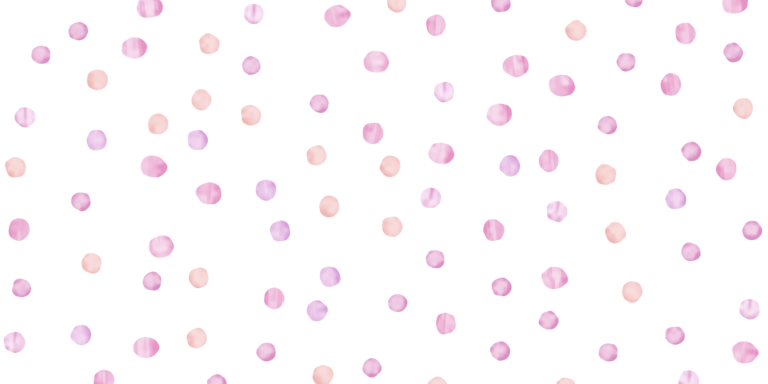
Give the GLSL for this pattern, as a Shadertoy shader.

```glsl
// Scattered watercolour dots in blush, mauve and lilac on white paper

const vec3 PAPER = vec3(1.0);
const float CELL = 0.154;   // grid spacing, in canvas heights
const float JITTER = 0.52;  // share of a cell a dot may wander

struct Dab {
    vec2 radius;     // half size, in canvas heights
    vec3 wash;       // thin paint
    vec3 pigment;    // pooled paint
    vec2 poolDir;    // side where the pigment gathers
    float rim;       // darkness of the outline
    float bands;     // strength of vertical brush bands
    float streak;    // strength of the central streak
};

float hash(vec2 p) {
    return fract(sin(dot(p, vec2(127.1, 311.7))) * 43758.5453);
}

float noise(vec2 p) {
    vec2 i = floor(p), f = fract(p);
    f = f * f * (3.0 - 2.0 * f);
    return mix(mix(hash(i), hash(i + vec2(1, 0)), f.x),
               mix(hash(i + vec2(0, 1)), hash(i + vec2(1, 1)), f.x), f.y);
}

vec2 rotate(vec2 p, float a) {
    float c = cos(a), s = sin(a);
    return vec2(c * p.x - s * p.y, s * p.x + c * p.y);
}

// Choose one of six paint dabs from a random value
Dab pickDab(float pick) {
    if (pick < 0.27)  // peach
        return Dab(vec2(0.0265, 0.0272), vec3(0.97, 0.85, 0.85), vec3(0.94, 0.72, 0.71),
                   vec2(-0.7, -0.5), 0.25, 0.0, 0.0);
    if (pick < 0.57)  // small mauve
        return Dab(vec2(0.0250, 0.0242), vec3(0.94, 0.79, 0.89), vec3(0.86, 0.57, 0.77),
                   vec2(0.4, -0.5), 0.55, 0.0, 0.0);
    if (pick < 0.69)  // broad pink
        return Dab(vec2(0.0335, 0.0285), vec3(0.96, 0.83, 0.91), vec3(0.90, 0.58, 0.77),
                   vec2(0.95, 0.1), 0.12, 0.35, 0.0);
    if (pick < 0.81)  // upright pink
        return Dab(vec2(0.0265, 0.0290), vec3(0.95, 0.79, 0.89), vec3(0.90, 0.59, 0.77),
                   vec2(-0.9, -0.1), 0.12, 0.40, 0.0);
    if (pick < 0.90)  // lilac
        return Dab(vec2(0.0265, 0.0272), vec3(0.94, 0.82, 0.93), vec3(0.85, 0.63, 0.85),
                   vec2(0.8, 0.3), 0.25, 0.15, 0.0);
    // pale with a central streak
    return Dab(vec2(0.0270, 0.0268), vec3(0.97, 0.88, 0.95), vec3(0.88, 0.64, 0.82),
               vec2(-0.3, -0.6), 0.15, 0.10, 0.75);
}

// Paint colour inside a dab; q is 1 long at the edge
vec3 paint(Dab d, vec2 q, float seed) {
    float grain = noise(q * 2.2 + seed);
    float pool = smoothstep(0.0, 0.95, dot(q, d.poolDir) + 0.4 * (grain - 0.5));
    float rim = d.rim * smoothstep(0.45, 1.0, length(q)) * (0.5 + grain);
    float bands = d.bands * smoothstep(0.35, 0.8, noise(vec2(q.x * 4.5, q.y * 0.6) + seed));
    float streak = d.streak * exp(-30.0 * q.x * q.x) * smoothstep(-0.6, 0.5, q.y);
    float amount = 0.75 * pool + rim + bands + streak + 0.3 * (grain - 0.5);
    return mix(d.wash, d.pigment, clamp(amount, -0.25, 1.0));
}

// Lay one dab over the colour below it
vec3 layDab(vec3 below, vec2 p, Dab d, float seed, float soft) {
    vec2 q = rotate(p, 0.5 * (hash(vec2(seed, 3.7)) - 0.5)) / d.radius;
    float wobble = 0.16 * (noise(normalize(q + 1e-4) * 1.6 + seed) - 0.5);
    float dist = (length(q) - 1.0 - wobble) * min(d.radius.x, d.radius.y);
    return mix(below, paint(d, q, seed), 1.0 - smoothstep(-soft, soft, dist));
}

// Dot centre: a grid with staggered columns and random offsets
vec2 dabCentre(vec2 id) {
    vec2 shift = vec2(hash(id), hash(id + 41.3)) - 0.5;
    return (id + 0.5 + vec2(0.0, 0.5 * mod(id.x, 2.0)) + JITTER * shift) * CELL;
}

void mainImage(out vec4 fragColor, in vec2 fragCoord) {
    vec2 p = fragCoord / iResolution.y;
    float soft = max(0.0022, 0.8 / iResolution.y);
    vec2 home = floor(p / CELL);
    vec3 col = PAPER;

    // Visit every cell whose dot could reach this point
    for (int y = -2; y <= 1; y++) {
        for (int x = -1; x <= 1; x++) {
            vec2 id = home + vec2(x, y);
            float seed = 50.0 * hash(id + 17.9);
            Dab d = pickDab(hash(id + 73.1));
            col = layDab(col, p - dabCentre(id), d, seed, soft);
        }
    }
    fragColor = vec4(col, 1.0);
}
```
